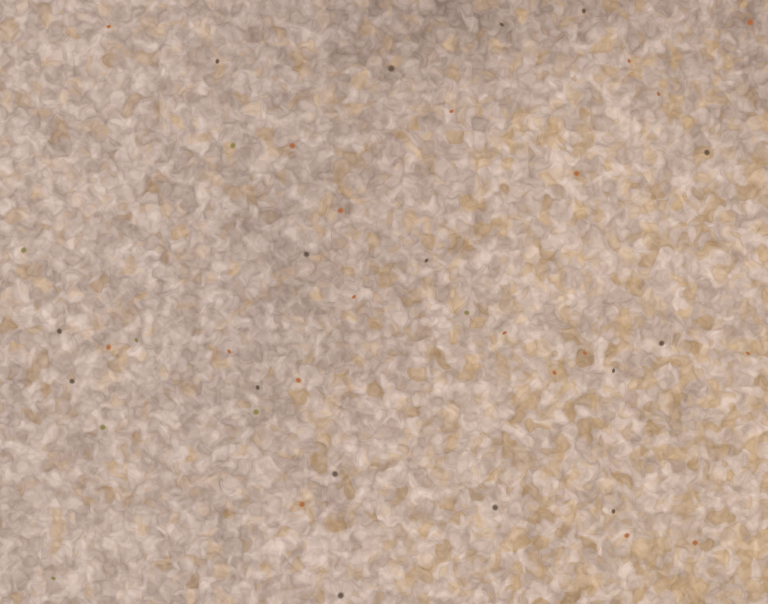
Reproduce this texture procedurally as a Shadertoy shader.

```glsl
// A heap of pale, coarse meal: soft cream flakes, amber bran and a few dark specks.
#define FLAKE_SCALE 46.0
#define CRUMB_SCALE 88.0
#define SPECK_SCALE 15.0
#define FLAKE_CONTRAST 0.058
#define CRUMB_CONTRAST 0.042
#define SHADE_DEPTH 0.085
#define CREAM vec3(0.785, 0.701, 0.655)
#define AMBER vec3(0.750, 0.610, 0.440)
#define SPECK_SHARE 0.13

vec3 hash3(vec2 p) {
    vec3 q = vec3(dot(p, vec2(127.1, 311.7)),
                  dot(p, vec2(269.5, 183.3)),
                  dot(p, vec2(419.2, 371.9)));
    return fract(sin(q) * 43758.5453);
}

float valueNoise(vec2 p) {
    vec2 i = floor(p), f = fract(p);
    f = f * f * (3.0 - 2.0 * f);
    float low = mix(hash3(i).x, hash3(i + vec2(1, 0)).x, f.x);
    float high = mix(hash3(i + vec2(0, 1)).x, hash3(i + vec2(1, 1)).x, f.x);
    return mix(low, high, f.y);
}

float cloud(vec2 p) {
    float sum = 0.0, gain = 0.5;
    for (int i = 0; i < 4; i++) {
        sum += gain * valueNoise(p);
        p = p * 2.03 + 17.3;
        gain *= 0.5;
    }
    return sum;
}

// Softly overlapping, turned ellipses: x = tone, y = tint, z = cover
vec3 flakes(vec2 p) {
    vec2 cell = floor(p);
    vec3 sum = vec3(0.0);
    for (int y = -1; y <= 1; y++)
    for (int x = -1; x <= 1; x++) {
        vec2 id = cell + vec2(x, y);
        vec3 place = hash3(id), look = hash3(id + 57.3);
        vec2 d = p - id - 0.12 - 0.76 * place.xy;
        float turn = 6.2832 * place.z;
        vec2 axis = vec2(cos(turn), sin(turn));
        d = vec2(dot(d, axis), dot(d, vec2(-axis.y, axis.x)));
        d *= vec2(0.85, 1.1 + 0.7 * look.z);
        float weight = exp(-7.0 * dot(d, d));
        sum += weight * vec3(look.xy * 2.0 - 1.0, 1.0);
    }
    return vec3(sum.xy / (sum.z + 0.001), sum.z);
}

// Broad shadow: a slanting hollow, the dim far edge and the right corner
float heapShade(vec2 uv) {
    float side = uv.x - 0.33 - 0.34 * (uv.y - 0.35);
    float hollow = exp(-side * side * 45.0) * smoothstep(0.05, 0.65, uv.y);
    float farEdge = smoothstep(0.82, 1.0, uv.y) * smoothstep(0.1, 0.6, uv.x);
    float corner = smoothstep(0.24, 0.02, length(uv - vec2(1.03, 0.84)));
    float crest = smoothstep(0.05, 0.3, side);
    return 0.45 * hollow + 0.85 * farEdge + 0.75 * corner - 0.3 * crest;
}

// Rare small specks: rgb = colour, a = cover
vec4 specks(vec2 p) {
    vec2 id = floor(p);
    vec3 place = hash3(id + 9.1), look = hash3(id + 83.7);
    vec2 d = p - id - 0.2 - 0.6 * place.xy;
    float turn = 6.2832 * look.x;
    d = mat2(cos(turn), sin(turn), -sin(turn), cos(turn)) * d;
    d.x *= 0.6 + 0.4 * look.y;
    float radius = mix(0.035, 0.08, look.y * look.y);
    float cover = smoothstep(radius * 1.5, radius * 0.4, length(d));
    vec3 husk = mix(vec3(0.33, 0.27, 0.23), vec3(0.68, 0.37, 0.19), step(0.4, look.z));
    husk = mix(husk, vec3(0.50, 0.46, 0.24), step(0.8, look.z));
    return vec4(husk, cover * step(place.z, SPECK_SHARE) * 0.8);
}

void mainImage(out vec4 fragColor, in vec2 fragCoord) {
    vec2 uv = fragCoord / iResolution.xy;
    vec2 p = fragCoord / iResolution.y;

    // Bend the grid so that flakes look broken
    vec2 bend = vec2(valueNoise(p * 70.0), valueNoise(p * 70.0 + 31.7)) - 0.5;
    vec2 q = p + 0.011 * bend;
    vec3 flake = flakes(q * FLAKE_SCALE);
    vec3 crumb = flakes(q * CRUMB_SCALE + 41.0);
    float patches = cloud(p * 9.0) - 0.47;

    // Flake tones, gaps between them and fine dust
    float light = FLAKE_CONTRAST * flake.x + CRUMB_CONTRAST * crumb.x;
    light -= 0.035 * smoothstep(0.5, 0.1, flake.z);
    light -= 0.030 * smoothstep(0.45, 0.1, crumb.z);
    light += 0.035 * (valueNoise(p * 190.0) - 0.5) + 0.05 * patches;
    float shade = heapShade(uv + 0.06 * patches);
    vec3 color = CREAM + light - SHADE_DEPTH * shade * vec3(1.0, 0.98, 0.92);

    // Amber bran, richest on the lower right
    float warmth = smoothstep(0.2, 0.9, uv.x) * (1.0 - 0.6 * uv.y) + 0.4 * patches;
    float bran = smoothstep(0.25, 0.95, flake.y + 0.4 * warmth - 0.1);
    bran += 0.7 * smoothstep(0.35, 0.95, crumb.y + 0.35 * warmth - 0.1);
    color = mix(color, AMBER + 0.8 * light, 0.45 * min(bran, 1.3));
    color -= vec3(0.0, 0.006, 0.022) * warmth;

    // Specks
    vec4 speck = specks(p * SPECK_SCALE);
    color = mix(color, speck.rgb, speck.a);
    fragColor = vec4(clamp(color, 0.0, 1.0), 1.0);
}
```
